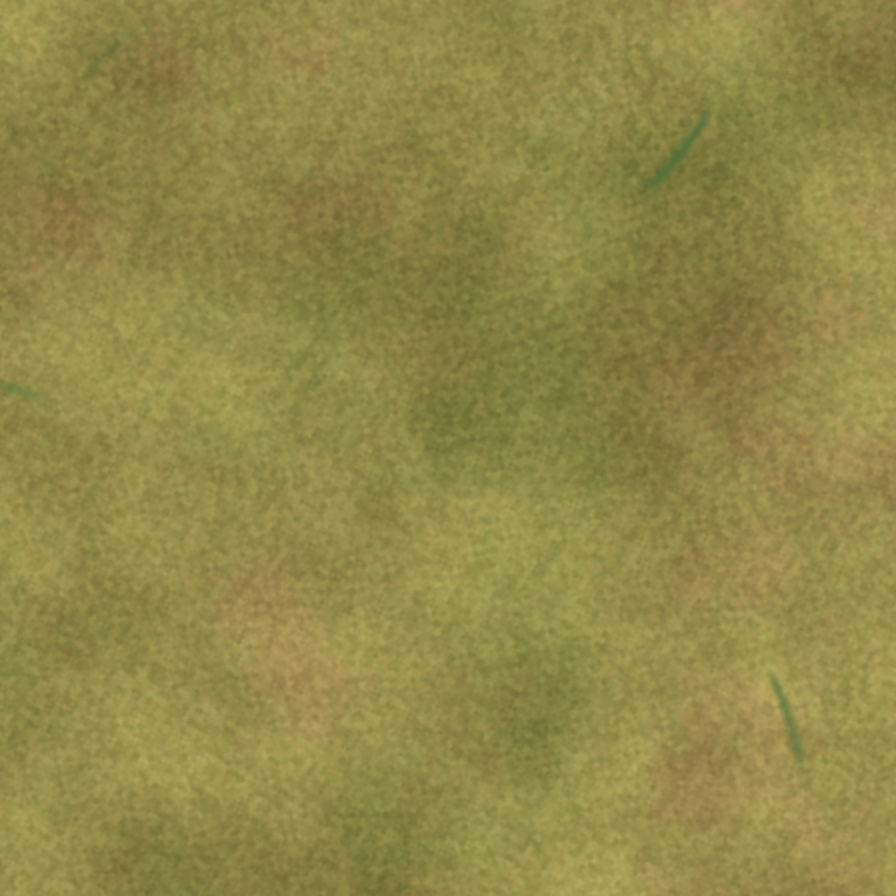
Reproduce this texture procedurally as a Shadertoy shader.

```glsl
#define BLOTCH_SCALE 5.2
#define BLOTCH_CONTRAST 1.38
#define GRAIN_SCALE 135.0
#define GRAIN_CONTRAST 0.72
#define TINT_SCALE 3.6
#define TINT_STRENGTH 0.65
#define BLADE_COUNT 4
#define BLADE_LENGTH 0.07
#define BLADE_WIDTH 0.016
#define DARK_OLIVE vec3(0.460, 0.435, 0.213)
#define LIGHT_OLIVE vec3(0.660, 0.620, 0.340)
#define BLADE_GREEN vec3(0.29, 0.43, 0.22)

float hash(vec2 p) {
    return fract(sin(dot(p, vec2(127.1, 311.7))) * 43758.5453);
}

float noise(vec2 p) {
    vec2 cell = floor(p), f = fract(p);
    f = f * f * f * (f * (f * 6.0 - 15.0) + 10.0);
    float low = mix(hash(cell), hash(cell + vec2(1, 0)), f.x);
    float high = mix(hash(cell + vec2(0, 1)), hash(cell + vec2(1, 1)), f.x);
    return mix(low, high, f.y);
}

mat2 rotation(float angle) {
    float c = cos(angle), s = sin(angle);
    return mat2(c, s, -s, c);
}

// Rotated octaves, centred on zero
float fbm(vec2 p) {
    float sum = 0.0, amplitude = 0.53;
    for (int i = 0; i < 4; i++) {
        sum += amplitude * (noise(p) - 0.5);
        p = rotation(0.65) * p * 2.03 + 17.3;
        amplitude *= 0.52;
    }
    return sum;
}

// Soft two-octave grain, centred on zero
float grain(vec2 p) {
    float coarse = noise(rotation(0.6) * p * GRAIN_SCALE);
    float fine = noise(rotation(-0.4) * p * GRAIN_SCALE * 1.6 + 31.0);
    return 0.6 * coarse + 0.4 * fine - 0.5;
}

// Curved, tapering blade of grass
float blade(vec2 p, vec2 centre, float angle) {
    vec2 q = (p - centre) * rotation(angle);
    float along = q.x / BLADE_LENGTH;
    float offset = abs(q.y - 0.006 * along * along);
    float width = BLADE_WIDTH * mix(0.85, 0.45, smoothstep(-1.0, 1.0, along));
    float side = 1.0 - smoothstep(0.0, width, offset);
    return side * (1.0 - smoothstep(0.45, 1.0, abs(along)));
}

void mainImage(out vec4 fragColor, in vec2 fragCoord) {
    vec2 p = fragCoord / iResolution.y;

    // Light and dark blotches with fine grain
    float tone = 0.5 + BLOTCH_CONTRAST * fbm(p * BLOTCH_SCALE + 5.0);
    tone += GRAIN_CONTRAST * grain(p);
    vec3 color = mix(DARK_OLIVE, LIGHT_OLIVE, tone);

    // Reddish and greenish patches
    float tint = fbm(p * TINT_SCALE + 43.0) + 0.4 * fbm(p * 17.0 + 71.0);
    vec3 warm = vec3(0.025, -0.045, 0.010) * smoothstep(0.06, 0.30, tint);
    vec3 green = vec3(-0.030, 0.004, -0.008) * smoothstep(0.04, 0.30, -tint);
    color += TINT_STRENGTH * (warm + green);

    // Faint colour variation in the grain
    float chroma = grain(p * 0.8 + 9.0);
    color += vec3(0.022, -0.014, -0.010) * chroma;

    // A few fading green blades
    for (int i = 0; i < BLADE_COUNT; i++) {
        float n = float(i);
        vec2 centre = fract(vec2(0.76, 0.83) + n * vec2(0.12, 0.37));
        float opacity = 0.72 - 0.17 * n;
        color = mix(color, BLADE_GREEN, opacity * blade(p, centre, 0.9 + n));
    }

    fragColor = vec4(clamp(color, 0.0, 1.0), 1.0);
}
```
